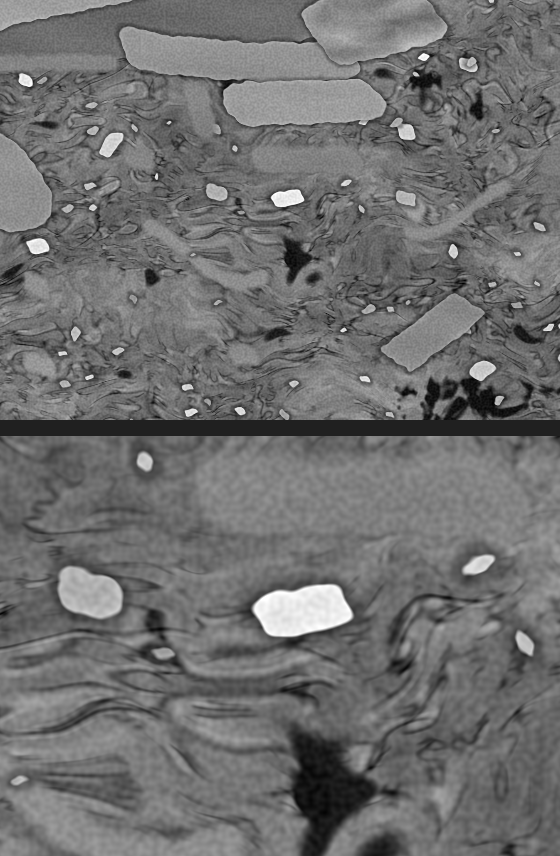
Top: the whole. Bottom: its middle third, enlarged.
Write a WebGL 1 fragment shader that draws this texture.

```glsl
precision highp float;
// Draws an electron micrograph of flaky clay with smooth mineral grains and dark pores.
uniform vec2 u_resolution;

const float CLAY_TONE = 0.445;
const float CLAY_MOTTLE = 0.13;
const float CRACK_WIDTH = 0.0042;   // fraction of canvas height
const float CRACK_DEPTH = 0.17;
const float LIP_LIGHT = 0.085;
const float PORE_TONE = 0.07;
const float SENSOR_GRAIN = 0.09;
const float CRISP = 0.0018;         // edge softness of clear grains
const float BURIED = 0.009;         // edge softness of clay-covered grains
const vec2 FLAKE_STRETCH = vec2(0.6, 1.3);

vec2 hash2(vec2 cell) {
  vec3 q = fract(cell.xyx * vec3(0.1031, 0.1030, 0.0973));
  q += dot(q, q.yzx + 33.33);
  return fract((q.xx + q.yz) * q.zy);
}

float cornerSlope(vec2 cell, vec2 offset) {
  float angle = 6.2832 * hash2(cell).x;
  return dot(vec2(cos(angle), sin(angle)), offset);
}

// Gradient noise, roughly -0.7 to 0.7
float noise(vec2 p) {
  vec2 c = floor(p), f = fract(p);
  vec2 u = f * f * f * (f * (f * 6.0 - 15.0) + 10.0);
  vec2 e = vec2(1.0, 0.0);
  return mix(mix(cornerSlope(c, f), cornerSlope(c + e, f - e), u.x),
             mix(cornerSlope(c + e.yx, f - e.yx), cornerSlope(c + 1.0, f - 1.0), u.x), u.y);
}

vec2 noise2(vec2 p) { return vec2(noise(p), noise(p + 47.3)); }

vec2 flow(vec2 p) {
  return p + 0.09 * noise2(p * 3.5 + 3.0) + 0.03 * noise2(p * 12.0 + 9.0);
}

// Folded flakes: broken dark cracks, each with a bright lip
float clay(vec2 p, vec2 w) {
  float tone = CLAY_TONE + CLAY_MOTTLE * noise(w * vec2(3.0, 7.0));
  float calm = smoothstep(0.05, 0.4, noise(w * vec2(2.5, 6.0) + 71.0));
  float freq = 10.0;
  for (int i = 0; i < 4; i++) {
    vec2 shift = vec2(19.7, 7.3) * float(i);
    float n = noise(w * freq * FLAKE_STRETCH + shift);
    float broken = smoothstep(0.0, 0.3, noise(w * freq * 0.55 + shift + 90.0));
    broken *= 1.0 - 0.75 * calm;
    float halfWidth = CRACK_WIDTH * freq;
    float crack = 1.0 - smoothstep(0.0, halfWidth, abs(n));
    float lip = 1.0 - smoothstep(0.0, halfWidth, abs(n - 1.6 * halfWidth));
    tone += 0.07 * n + broken * (LIP_LIGHT * lip - CRACK_DEPTH * crack);
    freq *= 1.9;
  }
  return tone + 0.06 * calm;
}

// Distance to a rounded, slightly ragged block
float block(vec2 p, vec2 center, vec2 halfSize, float angle, float corner) {
  float c = cos(angle), s = sin(angle);
  vec2 q = mat2(c, -s, s, c) * (p - center);
  q += 0.18 * halfSize.y * noise2(p * 0.7 / halfSize.y);
  q += 0.006 * noise2(p * 45.0);
  q.x += 0.35 * q.y;
  float r = corner * halfSize.y;
  vec2 d = abs(q) - halfSize + r;
  return length(max(d, 0.0)) + min(max(d.x, d.y), 0.0) - r;
}

// Lays a grain over the tone with a contact shadow and a charged rim
float layGrain(float tone, vec2 p, float d, float shade, float soft) {
  float clear = CRISP / soft;
  tone *= 1.0 - 0.4 * clear * (1.0 - smoothstep(0.0, 0.014, d));
  float body = shade + 0.05 * noise(p * vec2(5.0, 14.0)) + 0.025 * noise(p * 60.0);
  body += 0.13 * clear * exp(-abs(d) / 0.005);
  return mix(tone, body, 1.0 - smoothstep(-soft, soft, d));
}

float scatterGrains(float tone, vec2 p, float cell, float density, vec2 shades, float soft) {
  for (int j = -1; j <= 1; j++) {
    for (int i = -1; i <= 1; i++) {
      vec2 id = floor(p / cell) + vec2(float(i), float(j));
      vec2 key = id + 300.0 * cell + 40.0;
      vec2 place = hash2(key), form = hash2(key + 57.0), look = hash2(key + 113.0);
      float size = cell * mix(0.06, 0.15, form.x);
      vec2 halfSize = size * vec2(mix(1.0, 1.9, form.y), 0.9);
      float d = block(p, (id + 0.2 + 0.6 * place) * cell, halfSize, 2.2 * (place.x - 0.5), 0.75);
      float laid = layGrain(tone, p, d, mix(shades.x, shades.y, look.y), soft);
      tone = mix(tone, laid, step(look.x, density));
    }
  }
  return tone;
}

float digPore(float tone, vec2 p, vec2 w, vec2 center, vec2 radii) {
  float reach = length((p - center) / radii) + 1.3 * noise(w * 24.0) + 0.8 * noise(w * 55.0);
  return mix(PORE_TONE, tone, smoothstep(0.35, 1.05, reach));
}

void main() {
  vec2 p = gl_FragCoord.xy / u_resolution.y;
  vec2 w = flow(p);
  float tone = clay(p, w);

  // Scattered small pores, then the larger cavities
  float pore = noise(p * vec2(5.0, 7.0) + 13.0) + 0.6 * noise(w * vec2(17.0, 26.0) + 5.0);
  tone = mix(tone, PORE_TONE, 0.9 * smoothstep(0.47, 0.62, pore));
  tone = digPore(tone, p, w, vec2(1.13, 0.04), vec2(0.16, 0.06));
  tone = digPore(tone, p, w, vec2(1.01, 0.80), vec2(0.045, 0.04));
  tone = digPore(tone, p, w, vec2(1.13, 0.74), vec2(0.03, 0.035));
  tone = digPore(tone, p, w, vec2(0.69, 0.39), vec2(0.025, 0.035));

  // Buried streaks and scattered grains
  vec2 bent = p + vec2(0.0, 0.05 * sin(p.x * 14.0));
  tone = layGrain(tone, p, block(bent, vec2(0.49, 0.39), vec2(0.15, 0.018), -0.15, 1.0), 0.56, BURIED);
  tone = layGrain(tone, p, block(bent, vec2(1.09, 0.50), vec2(0.13, 0.016), 0.1, 1.0), 0.54, BURIED);
  tone = layGrain(tone, p, block(p, vec2(0.73, 0.62), vec2(0.13, 0.03), 0.0, 1.0), 0.52, BURIED);
  tone = scatterGrains(tone, p, 0.23, 0.4, vec2(0.48, 0.62), BURIED);
  tone = scatterGrains(tone, p, 0.15, 0.36, vec2(0.60, 0.92), CRISP);
  tone = scatterGrains(tone, p, 0.06, 0.17, vec2(0.54, 0.82), CRISP);

  // Layered slabs along the top
  tone = layGrain(tone, p, block(p, vec2(0.28, 0.93), vec2(0.52, 0.07), 0.1, 0.3), 0.42, CRISP);
  tone = layGrain(tone, p, block(p, vec2(0.10, 0.85), vec2(0.18, 0.02), 0.0, 0.9), 0.52, BURIED);
  tone = layGrain(tone, p, block(p, vec2(0.03, 1.01), vec2(0.36, 0.07), 0.21, 0.3), 0.62, CRISP);
  vec2 arched = p - vec2(0.0, 0.25 * (p.x - 0.6) * (p.x - 0.6));
  tone = layGrain(tone, p, block(arched, vec2(0.57, 0.855), vec2(0.28, 0.046), -0.04, 0.7), 0.57, CRISP);
  float plate = 0.57 + 0.22 * noise(w * vec2(9.0, 15.0)) - 0.1 * abs(noise(w * 22.0));
  tone = layGrain(tone, p, block(p, vec2(0.89, 0.95), vec2(0.14, 0.085), 0.3, 0.4), plate, CRISP);

  // Large single grains
  tone = layGrain(tone, p, block(p, vec2(0.475, 0.74), vec2(0.03, 0.07), -0.1, 0.5), 0.52, BURIED);
  tone = layGrain(tone, p, block(p, vec2(0.724, 0.757), vec2(0.19, 0.05), 0.04, 1.0), 0.60, CRISP);
  tone = layGrain(tone, p, block(p, vec2(0.0, 0.565), vec2(0.10, 0.12), 0.1, 0.75), 0.56, CRISP);
  tone = layGrain(tone, p, block(p, vec2(1.03, 0.21), vec2(0.115, 0.045), 0.65, 0.2), 0.53, CRISP);

  tone += SENSOR_GRAIN * noise(p * 170.0);
  gl_FragColor = vec4(vec3(clamp(tone, 0.0, 1.0)), 1.0);
}
```
